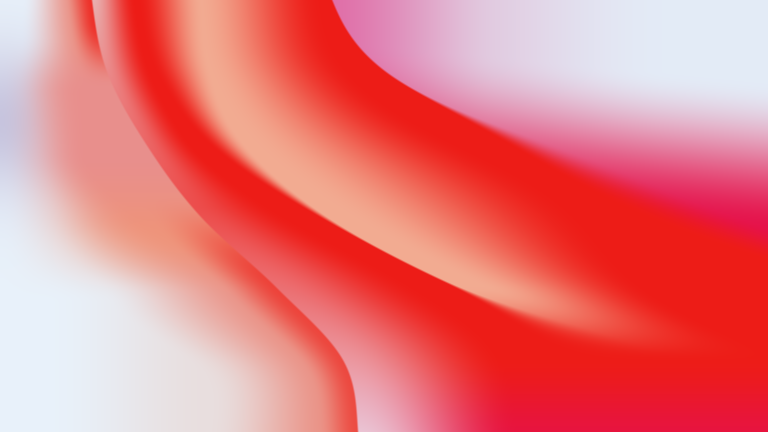
Write a Shadertoy shader that draws this background.

```glsl
// Soft red and peach ribbons sweeping diagonally over a pale, blurred backdrop.

// Catmull-Rom curve x(t) through knots spaced 1/6 apart, with one pad at each end.
float curveX(float t, float k[9]) {
    float u = clamp(t, 0.0, 0.9999) * 6.0;
    int i = int(u);
    float f = u - float(i);
    float a = k[i], b = k[i + 1], c = k[i + 2], d = k[i + 3];
    return b + 0.5 * f * (c - a + f * (2.0 * a - 5.0 * b + 4.0 * c - d
             + f * (3.0 * (b - c) + d - a)));
}

// Approximate signed distance to a curve, positive on its right.
float curveDistance(vec2 p, float k[9]) {
    float t = clamp(p.y, 0.01, 0.99);
    float slope = (curveX(t + 0.01, k) - curveX(t - 0.01, k)) / 0.02;
    return (p.x - curveX(p.y, k)) / sqrt(1.0 + slope * slope);
}

// One inside the low edge, falling smoothly to zero at the high edge.
float fade(float low, float high, float v) {
    return 1.0 - smoothstep(low, high, v);
}

float bell(float v, float center, float width) {
    float q = (v - center) / width;
    return exp(-q * q);
}

const vec3 RED = vec3(0.93, 0.11, 0.09);
const vec3 CRIMSON = vec3(0.90, 0.07, 0.29);
const vec3 PEACH = vec3(0.95, 0.67, 0.57);
const vec3 ICE = vec3(0.91, 0.945, 0.98);

// Hazy backdrop on the left; d is the distance to the ribbon.
vec3 leftHaze(vec2 p, float d) {
    vec3 col = mix(ICE, vec3(0.91, 0.87, 0.87), smoothstep(0.1, 0.5, p.x));
    col = mix(col, vec3(0.78, 0.77, 0.87), bell(p.y, 0.28, 0.17) * fade(0.0, 0.25, p.x));
    col = mix(col, vec3(0.92, 0.55, 0.50), fade(0.03, mix(0.16, 0.35, p.y), d));

    // Rosy band that turns orange downward
    float reach = mix(0.2, 0.4, smoothstep(0.35, 0.6, p.y));
    float band = smoothstep(0.0, reach, p.x) * smoothstep(0.08, 0.22, p.y) * fade(0.5, 0.7, p.y);
    vec3 warm = mix(vec3(0.91, 0.56, 0.55), vec3(0.94, 0.58, 0.46), smoothstep(0.35, 0.6, p.y));
    col = mix(col, warm, band);

    // Red rims above and below
    float rim = fade(0.0, 0.09, d) * smoothstep(0.45, 0.65, p.y) * mix(1.0, 0.7, p.y);
    rim = max(rim, fade(0.0, 0.06, d) * fade(0.05, 0.2, p.y));
    return mix(col, vec3(0.93, 0.19, 0.16), rim);
}

// Red ribbon with a pale inner side; s is the horizontal offset from its left edge.
vec3 redRibbon(vec2 p, float s) {
    vec3 col = mix(RED, CRIMSON, 0.8 * smoothstep(0.82, 1.02, p.y));
    float pale = 0.3 + 0.65 * pow(abs(p.y - 0.48) / 0.5, 1.2);
    float reach = mix(0.1, 0.37, smoothstep(0.3, 0.8, p.y));
    vec3 blush = mix(vec3(0.91, 0.74, 0.74), vec3(0.92, 0.78, 0.84), p.y);
    return mix(col, blush, pale * fade(0.0, reach, s));
}

// Pale corner at the upper right, deepening to crimson below.
vec3 rightHaze(vec2 p) {
    vec3 col = mix(vec3(0.88, 0.74, 0.84), vec3(0.89, 0.92, 0.965), smoothstep(0.9, 1.55, p.x));
    col = mix(col, vec3(0.88, 0.42, 0.65), fade(0.72, 1.15, p.x));
    return mix(col, CRIMSON, smoothstep(0.19, 0.54, p.y + 0.1 * (1.78 - p.x)));
}

void mainImage(out vec4 fragColor, in vec2 fragCoord) {
    // Height units, with y measured down from the top
    vec2 p = fragCoord / iResolution.y;
    p.y = 1.0 - p.y;

    float leftEdge[9] = float[9](0.205, 0.213, 0.248, 0.338, 0.463, 0.641, 0.794, 0.829, 0.82);
    float ridge[9] = float[9](0.39, 0.395, 0.425, 0.525, 0.745, 1.0625, 1.48, 1.97, 2.4);
    float rightEdge[9] = float[9](0.76, 0.769, 0.894, 1.215, 1.597, 2.08, 2.5, 2.9, 3.3);
    float dLeft = curveDistance(p, leftEdge);
    float dRidge = curveDistance(p, ridge);
    float dRight = curveDistance(p, rightEdge);

    // Red ribbon over the left haze
    vec3 ribbon = redRibbon(p, p.x - curveX(p.y, leftEdge));
    vec3 col = mix(leftHaze(p, max(-dLeft, 0.0)), ribbon, smoothstep(-0.003, 0.003, dLeft));

    // Peach fold, sharp only along the middle of the ridge
    float soft = mix(0.075, 0.003, smoothstep(0.0, 0.57, p.y)) + 0.045 * smoothstep(0.65, 0.85, p.y);
    float glowWidth = 0.35 + 0.26 * bell(p.y, 0.45, 0.2);
    float glow = fade(0.06, glowWidth, p.x - curveX(p.y, ridge)) * fade(0.66, 0.84, p.y);
    vec3 foldBase = mix(RED, CRIMSON, 0.8 * smoothstep(0.82, 1.02, p.y));
    col = mix(col, mix(foldBase, PEACH, glow), smoothstep(-soft, soft, dRidge));

    // Upper right corner, its edge blurring toward the right
    float blur = mix(0.003, 0.04, smoothstep(0.95, 1.5, p.x));
    col = mix(col, rightHaze(p), smoothstep(-blur, blur, dRight));

    fragColor = vec4(col, 1.0);
}
```
